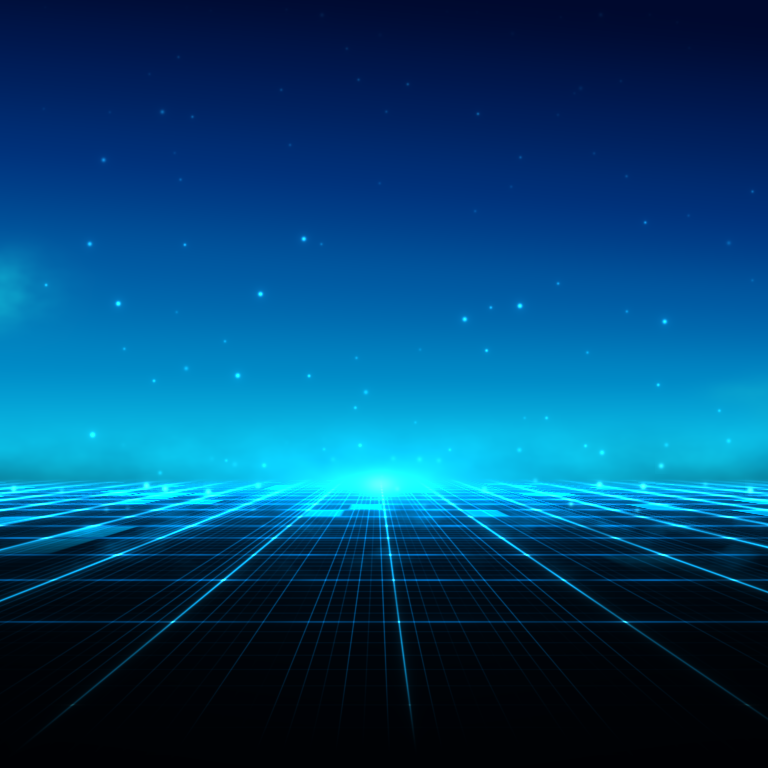
A Shadertoy shader for this background:

```glsl
// A luminous perspective grid under a blue night sky with a cyan horizon.
// The floor is projected from a vanishing point, then ruled and lit with
// distance functions; hashed sparks and gradient-noise haze add the detail.

float hash(vec2 p) {
    vec3 q = fract(p.xyx * vec3(0.1031, 0.1030, 0.0973));
    q += dot(q, q.yzx + 33.33);
    return fract((q.x + q.y) * q.z);
}

float gradientNoise(vec2 p) {
    vec2 cell = floor(p), f = fract(p);
    vec2 blend = f * f * f * (f * (f * 6.0 - 15.0) + 10.0);
    vec4 n;
    for (int i = 0; i < 4; i++) {
        vec2 corner = vec2(i & 1, i >> 1);
        float angle = 6.2832 * hash(cell + corner + 50.0);
        n[i] = dot(vec2(cos(angle), sin(angle)), f - corner);
    }
    return mix(mix(n.x, n.y, blend.x), mix(n.z, n.w, blend.x), blend.y);
}

float fbm(vec2 p) {
    float sum = 0.0, gain = 0.6;
    for (int i = 0; i < 4; i++) {
        sum += gain * gradientNoise(p);
        p = p * 2.03 + 7.1;
        gain *= 0.5;
    }
    return sum;
}

float blob(vec2 p, vec2 center, vec2 size) {
    vec2 q = (p - center) / size;
    return exp(-dot(q, q));
}

float glowLine(float dist, float width) {
    return exp(-dist * dist / (width * width)) + 0.2 * exp(-dist / (width * 4.0));
}

// Distance to the nearest integer
float toLine(float x) { return abs(fract(x + 0.5) - 0.5); }

// One soft point of light in some of the cells of a jittered lattice
float sparks(vec2 p, float cells, float density, float radius) {
    vec2 id = floor(p * cells);
    vec2 jitter = 0.2 + 0.6 * vec2(hash(id + 11.0), hash(id + 47.0));
    float dist = length(p - (id + jitter) / cells);
    float power = hash(id + 83.0);
    float lit = step(hash(id + 5.0), density) * (0.2 + power * power);
    return lit * (exp(-pow(dist / radius, 2.0)) + 0.22 * exp(-dist / (radius * 1.6)));
}

vec3 skyColor(vec2 p) {
    // The right side is darker, mostly in the upper sky
    float y = p.y + 0.09 * (p.x - 0.45) * smoothstep(0.4, 0.75, p.y);
    vec3 col = mix(vec3(0.04, 0.74, 0.90), vec3(0.0, 0.56, 0.79), smoothstep(0.41, 0.52, y));
    col = mix(col, vec3(0.0, 0.37, 0.65), smoothstep(0.48, 0.64, y));
    col = mix(col, vec3(0.0, 0.20, 0.49), smoothstep(0.60, 0.78, y));
    col = mix(col, vec3(0.0, 0.10, 0.32), smoothstep(0.73, 0.92, y));
    col = mix(col, vec3(0.0, 0.035, 0.18), smoothstep(0.87, 1.03, y));

    // Clouds at both edges and mist along the horizon
    float mist = fbm(p * vec2(9.0, 14.0));
    float cloud = blob(p, vec2(0.0, 0.617), vec2(0.07, 0.045));
    cloud += 0.5 * blob(p, vec2(0.95, 0.487), vec2(0.035, 0.014));
    cloud += 0.6 * blob(p, vec2(1.01, 0.48), vec2(0.035, 0.03));
    cloud += 0.35 * blob(p, vec2(0.84, 0.417), vec2(0.08, 0.018));
    col = mix(col, vec3(0.06, 0.69, 0.82), clamp(cloud * (0.75 + 1.3 * mist), 0.0, 0.8));
    float edge = smoothstep(0.15, 0.55, abs(p.x - 0.495));
    col *= 1.0 - (0.1 + 0.22 * edge) * exp(-pow((p.y - 0.365) / 0.035, 2.0));
    return col + vec3(0.02, 0.13, 0.12) * mist * exp(-pow((p.y - 0.4) / 0.04, 2.0));
}

vec3 floorColor(vec2 p) {
    float below = max(0.368 - p.y, 0.0);
    float d = max(0.41 - p.y, 0.035);
    float u = (p.x - 0.491) / d, z = 1.0 / d;
    vec2 grid = vec2((u - 0.13) / 1.34, (z - 0.05) / 1.5);
    float center = exp(-pow((p.x - 0.5) / 0.3, 2.0));
    float fade = smoothstep(0.01, 0.25, p.y);

    // Dark ground brightening towards the horizon
    vec3 col = vec3(0.0, 0.42, 0.60) * exp(-below / 0.022);
    col += vec3(0.0, 0.13, 0.25) * exp(-below / 0.085) * (0.65 + 0.6 * center);
    col += vec3(0.0, 0.004, 0.014);

    // Main rulings, measured as distances on the canvas
    float slant = inversesqrt(1.0 + u * u);
    float radial = glowLine(toLine(grid.x) * 1.34 * d * slant, 0.0014);
    float level = glowLine(toLine(grid.y) * 1.5 * d * d, 0.0012);
    level *= smoothstep(0.0, 0.006, 1.5 * d * d) * (0.65 + 0.9 * gradientNoise(grid * vec2(2.3, 1.0)));
    float shine = 0.75 + 0.8 * gradientNoise(vec2(floor(grid.x + 0.5) * 3.7, z * 0.45));
    col += vec3(0.05, 0.62, 0.86) * radial * fade * shine;
    col += vec3(0.0, 0.30, 0.52) * level * smoothstep(0.13, 0.22, p.y);
    col += vec3(0.3, 0.65, 0.6) * radial * level * fade;

    // Fine rulings with uneven brightness
    float strand = hash(vec2(floor(grid.x * 15.0 + 0.5), 3.0));
    float fine = exp(-pow(toLine(grid.x * 15.0) * 0.09 * d * slant / 0.0011, 2.0));
    float rungs = exp(-pow(toLine(grid.y * 6.0) * 0.25 * d * d / 0.0009, 2.0));
    col += vec3(0.0, 0.22, 0.36) * (fine * strand * strand + 0.2 * rungs) * fade * (0.25 + center);

    // Lit panels and drifting light on the ground
    vec2 tile = grid * vec2(2.0, 1.0);
    vec2 inset = smoothstep(0.0, 0.12, 0.5 - abs(fract(tile) - 0.5));
    float panel = step(0.92, hash(floor(tile) + 60.0)) * inset.x * inset.y;
    col += vec3(0.0, 0.45, 0.58) * panel * smoothstep(0.12, 0.03, below);
    float drift = max(fbm(p * vec2(11.0, 22.0) + 4.0), 0.0);
    return col + vec3(0.0, 0.45, 0.65) * drift * exp(-pow((below - 0.05) / 0.05, 2.0));
}

void mainImage(out vec4 fragColor, in vec2 fragCoord) {
    vec2 p = fragCoord / iResolution.xy;
    vec3 col = mix(floorColor(p), skyColor(p), smoothstep(0.353, 0.378, p.y));

    // Central flare on the horizon
    vec2 flare = vec2(0.495, 0.369);
    col += vec3(0.10, 0.30, 0.25) * blob(p, flare, vec2(0.09, 0.022));
    col += vec3(0.25, 0.25, 0.15) * blob(p, flare, vec2(0.02, 0.012));
    col += vec3(0.0, 0.16, 0.22) * blob(p, flare, vec2(0.2, 0.055));

    // Sparse stars above, a denser band of sparks at the horizon
    float stars = sparks(p, 11.0, 0.3, 0.0026) + 0.6 * sparks(p + 3.0, 23.0, 0.16, 0.0018);
    col += vec3(0.12, 0.62, 0.70) * stars * smoothstep(0.36, 0.42, p.y) * smoothstep(1.05, 0.65, p.y);
    float band = exp(-pow((p.y - 0.365) / 0.03, 2.0));
    col += vec3(0.25, 0.65, 0.65) * sparks(p + 7.0, 34.0, 0.32, 0.0032) * band;
    fragColor = vec4(clamp(col, 0.0, 1.0), 1.0);
}
```
